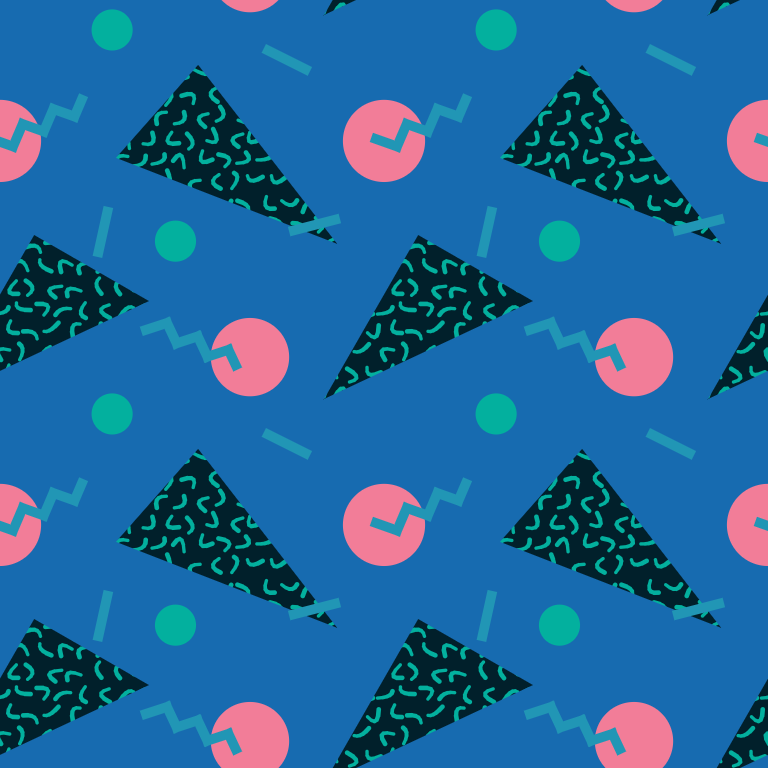
This pattern is drawn by a WebGL 2 fragment shader. Its source:

```glsl
#version 300 es
precision highp float;

uniform vec2 u_resolution;
out vec4 fragColor;

const float REPEATS = 2.0;          // tiles across and down
const float STROKE_HALF = 0.0127;   // half width of bars and zigzags
const float DOT_RADIUS = 0.0535;
const float SQUIGGLE_ROWS = 18.0;   // even, so the staggered rows wrap
const float SQUIGGLE_HALF = 0.105;  // half width, in squiggle cells
const float SQUIGGLE_REACH = 0.42;  // half length, in squiggle cells
const float SQUIGGLE_JITTER = 0.26;
const int CURVE_STEPS = 5;

const vec3 BLUE = vec3(0.09, 0.42, 0.69);
const vec3 INK = vec3(0.005, 0.125, 0.17);
const vec3 PINK = vec3(0.95, 0.49, 0.595);
const vec3 GREEN = vec3(0.01, 0.69, 0.62);
const vec3 TEAL = vec3(0.13, 0.59, 0.71);

float hash(vec2 id, float seed) {
    return fract(sin(dot(id, vec2(127.1, 311.7)) + seed * 74.7) * 43758.55);
}

// Offset from a centre to the nearest wrapped copy of the point
vec2 around(vec2 p, vec2 center) {
    return fract(p - center + 0.5) - 0.5;
}

float cover(float dist, float pixel) {
    return clamp(0.5 - dist / pixel, 0.0, 1.0);
}

// Square-ended stroke, lengthened at both ends by extend
float strokeDist(vec2 p, vec2 a, vec2 b, float extend) {
    float len = length(b - a);
    vec2 dir = (b - a) / len;
    vec2 q = p - 0.5 * (a + b);
    q = abs(vec2(dot(q, dir), dot(q, vec2(-dir.y, dir.x))));
    q -= vec2(0.5 * len + extend, STROKE_HALF);
    return length(max(q, 0.0)) + min(max(q.x, q.y), 0.0);
}

float barDist(vec2 p, vec2 center, vec2 halfSpan) {
    return strokeDist(around(p, center), -halfSpan, halfSpan, 0.0);
}

// Six alternating strokes; the last one is shorter
float zigzagDist(vec2 p, vec2 start, vec2 stepA, vec2 stepB) {
    vec2 q = around(p, start);
    vec2 a = vec2(0.0);
    float dist = 1.0;
    for (int i = 0; i < 6; i++) {
        vec2 b = a + (i % 2 == 0 ? stepA : stepB) * (i == 5 ? 0.75 : 1.0);
        dist = min(dist, strokeDist(q, a, b, STROKE_HALF));
        a = b;
    }
    return dist;
}

float edgeDist(vec2 p, vec2 a, vec2 b) {
    vec2 e = normalize(b - a);
    return dot(p - a, vec2(e.y, -e.x));
}

// Corners run counter-clockwise around the centre
float triangleDist(vec2 p, vec2 center, vec2 a, vec2 b, vec2 c) {
    vec2 q = around(p, center);
    return max(edgeDist(q, a, b), max(edgeDist(q, b, c), edgeDist(q, c, a)));
}

// Bent, tapering curve with its own turn, bend and hook
float squiggleDist(vec2 p, vec2 id) {
    float angle = 6.2832 * hash(id, 1.0);
    float bend = mix(0.15, 0.85, hash(id, 2.0));
    float reach = SQUIGGLE_REACH - 0.14 * bend;
    vec2 peak = vec2((hash(id, 3.0) - 0.5) * 0.6, bend);
    vec2 q = mat2(cos(angle), sin(angle), -sin(angle), cos(angle)) * p;
    q.y += 0.3 * bend;
    vec2 a = vec2(-reach, 0.0);
    float dist = 1.0;
    for (int i = 1; i <= CURVE_STEPS; i++) {
        float t = float(i) / float(CURVE_STEPS);
        vec2 b = vec2((2.0 * t - 1.0) * reach, 0.0) + 2.0 * t * (1.0 - t) * peak;
        vec2 ab = b - a;
        float h = clamp(dot(q - a, ab) / dot(ab, ab), 0.0, 1.0);
        dist = min(dist, length(q - a - ab * h) - SQUIGGLE_HALF * mix(1.1, 0.75, t));
        a = b;
    }
    return dist;
}

// Staggered, jittered field of squiggles
float squiggleField(vec2 p) {
    vec2 g = p * SQUIGGLE_ROWS;
    float dist = 1.0;
    for (int j = -1; j <= 1; j++) {
        float row = floor(g.y) + float(j);
        float shift = 0.5 * mod(row, 2.0);
        for (int i = -1; i <= 1; i++) {
            vec2 cell = vec2(floor(g.x - shift) + float(i), row);
            vec2 id = mod(cell, SQUIGGLE_ROWS);
            vec2 jitter = (vec2(hash(id, 4.0), hash(id, 5.0)) - 0.5) * SQUIGGLE_JITTER;
            dist = min(dist, squiggleDist(g - cell - vec2(shift + 0.5, 0.5) - jitter, id));
        }
    }
    return dist / SQUIGGLE_ROWS;
}

void main() {
    vec2 p = fract(gl_FragCoord.xy / u_resolution * REPEATS);
    float pixel = REPEATS / min(u_resolution.x, u_resolution.y);

    // Discs
    float discs = min(length(around(p, vec2(0.0, 0.633))) - 0.107,
                      length(around(p, vec2(0.651, 0.070))) - 0.102);
    float dots = min(length(around(p, vec2(0.292, 0.922))),
                     length(around(p, vec2(0.457, 0.372)))) - DOT_RADIUS;

    // Triangles
    float triangles = min(
        triangleDist(p, vec2(0.59, 0.6), vec2(-0.074, 0.231), vec2(-0.288, -0.011), vec2(0.288, -0.235)),
        triangleDist(p, vec2(0.116, 0.19), vec2(-0.027, 0.198), vec2(-0.272, -0.229), vec2(0.272, 0.026)));

    // Bars and zigzags
    float strokes = barDist(p, vec2(0.747, 0.844), vec2(0.060, -0.030));
    strokes = min(strokes, barDist(p, vec2(0.268, 0.396), vec2(0.0143, 0.065)));
    strokes = min(strokes, barDist(p, vec2(0.819, 0.414), vec2(0.066, 0.017)));
    strokes = min(strokes, zigzagDist(p, vec2(0.979, 0.638), vec2(0.055, -0.0195), vec2(0.025, 0.0585)));
    strokes = min(strokes, zigzagDist(p, vec2(0.380, 0.141), vec2(0.055, 0.018), vec2(0.025, -0.053)));

    // Layers, back to front
    vec3 color = mix(BLUE, PINK, cover(discs, pixel));
    color = mix(color, GREEN, cover(dots, pixel));
    vec3 patterned = mix(INK, GREEN, cover(squiggleField(p), pixel));
    color = mix(color, patterned, cover(triangles, pixel));
    color = mix(color, TEAL, cover(strokes, pixel));
    fragColor = vec4(color, 1.0);
}
```
